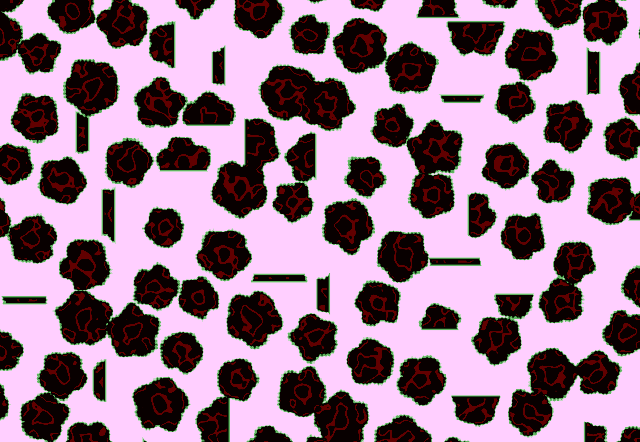
This pattern is drawn by a Shadertoy shader. Its source:

```glsl
// Scattered dark five-petalled blobs with red veins and toothed green rims on pale pink.

const float GRAIN = 354.0;    // fine grains per canvas height
const float SPACING = 0.13;   // distance between blob centres

vec2 hash2(vec2 p) {
    vec3 q = fract(p.xyx * vec3(0.1031, 0.1030, 0.0973));
    q += dot(q, q.yzx + 33.33);
    return fract((q.xx + q.yz) * q.zy);
}

float gradientNoise(vec2 p) {
    vec2 i = floor(p), f = p - i;
    vec2 w = f * f * f * (f * (f * 6.0 - 15.0) + 10.0);
    vec2 e = vec2(0.0, 1.0);
    float a = dot(hash2(i) * 2.0 - 1.0, f);
    float b = dot(hash2(i + e.yx) * 2.0 - 1.0, f - e.yx);
    float c = dot(hash2(i + e.xy) * 2.0 - 1.0, f - e.xy);
    float d = dot(hash2(i + e.yy) * 2.0 - 1.0, f - e.yy);
    return mix(mix(a, b, w.x), mix(c, d, w.x), w.y);
}

// Distance to a lobed flower, sometimes trimmed along straight edges.
float blobDistance(vec2 p, float radius, vec2 seed, float wobble) {
    float angle = atan(p.y, p.x) + seed.x * 6.2832;
    float petals = 0.86 + 0.18 * abs(cos(2.5 * angle));
    float d = length(p) - radius * petals - wobble;

    float side = seed.x < 0.5 ? -1.0 : 1.0;
    if (seed.y < 0.07) d = max(d, abs(p.x - side * 0.02) - 0.013);       // upright sliver
    else if (seed.y < 0.11) d = max(d, abs(p.y) - 0.007);                // flat bar
    else if (seed.y < 0.17) d = max(d, side * p.x - 0.2 * radius);       // cut at a side
    else if (seed.y < 0.23) d = max(d, side * p.y - 0.2 * radius);       // cut above or below
    return d;
}

void mainImage(out vec4 fragColor, in vec2 fragCoord) {
    vec2 uv = fragCoord / iResolution.y;
    float soft = 0.3 * GRAIN / iResolution.y;

    // Small teeth along the rims plus a slower wobble of the outline
    vec2 teeth = abs(fract(uv * GRAIN / 3.0) - 0.5);
    float wobble = 0.012 * gradientNoise(uv * 32.0)
                 + 1.5 * (teeth.x + teeth.y - 0.45) / GRAIN;

    // Nearest blob on a tilted, jittered grid
    mat2 tilt = mat2(0.94, 0.34, -0.34, 0.94);
    vec2 cell = floor(tilt * uv / SPACING);
    float dist = 1.0, rho = 1.0;
    for (int y = -1; y <= 1; y++)
    for (int x = -1; x <= 1; x++) {
        vec2 id = cell + vec2(x, y);
        vec2 jitter = 0.34 * (hash2(id + 17.0) - 0.5);
        vec2 p = uv - (id + 0.5 + jitter) * SPACING * tilt;
        float radius = mix(0.042, 0.063, hash2(id + 71.0).x);
        float d = blobDistance(p, radius, hash2(id + 43.0), wobble);
        if (d < dist) {
            dist = d;
            rho = length(p) / radius;
        }
    }
    dist *= GRAIN;

    // Veins: a central ring breaking up into winding contours
    float winding = gradientNoise(uv * 46.0) * smoothstep(0.05, 0.6, rho);
    float field = 0.3 * cos(5.0 * rho) + 1.2 * winding;
    float vein = 1.0 - smoothstep(0.09 - 0.05 * soft, 0.09 + 0.05 * soft, abs(field));
    vein *= 1.0 - smoothstep(-2.0, -1.2, dist);

    // Colour bands from the core outwards
    vec3 color = mix(vec3(0.03, 0.0, 0.0), vec3(0.38, 0.0, 0.0), vein);
    color = mix(color, vec3(0.12, 0.31, 0.12), smoothstep(-0.5 * soft, 0.5 * soft, dist + 0.35));
    color = mix(color, vec3(0.38, 0.71, 0.38), smoothstep(-0.5 * soft, 0.5 * soft, dist));
    color = mix(color, vec3(0.77, 0.84, 0.77), smoothstep(-0.5 * soft, 0.5 * soft, dist - 0.7));
    color = mix(color, vec3(1.0, 0.81, 1.0), smoothstep(-0.5 * soft, 0.5 * soft, dist - 1.2));
    fragColor = vec4(color, 1.0);
}
```
